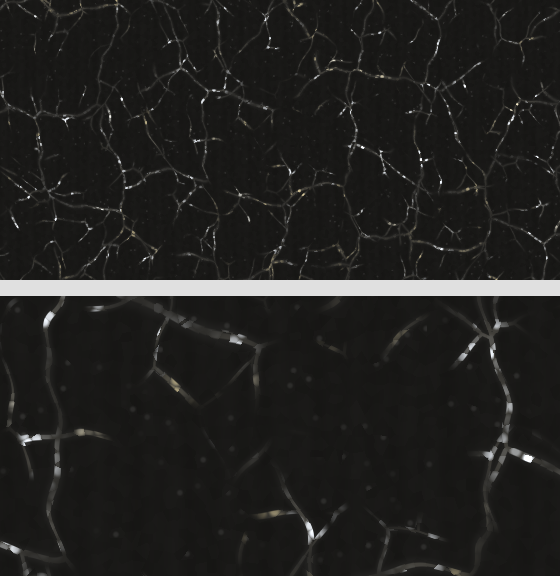
Top, the full canvas; bottom, a detail of the centre.
Write a Shadertoy shader that draws this texture.

```glsl
// A black lacquered surface broken by a branching net of fine cracks.
// Warped cellular borders give the cracks, cellular distance masks break
// them into pieces, and small bright grains glitter along their edges.

const vec3 LACQUER = vec3(0.094, 0.092, 0.086);
const vec3 RIDGE = vec3(0.125, 0.120, 0.105);
const vec3 SILVER = vec3(0.72, 0.75, 0.80);
const vec3 GOLD = vec3(0.42, 0.38, 0.26);
const vec2 STRETCH = vec2(1.12, 0.88);   // cells stand slightly upright
const float TRUNK_SCALE = 4.0;           // cells per canvas height
const float BRANCH_SCALE = 9.5;
const float GRAIN_SCALE = 80.0;
const float TRUNK_WIDTH = 0.0034;        // half widths in canvas heights
const float BRANCH_WIDTH = 0.0024;
const float HALO_WIDTH = 0.012;

vec2 hash2(vec2 p) {
    vec3 q = fract(p.xyx * vec3(0.1031, 0.1030, 0.0973));
    q += dot(q, q.yzx + 33.33);
    return fract((q.xx + q.yz) * q.zy);
}

// Distance to the nearest scattered point, and that point's random value
vec2 cellular(vec2 p) {
    vec2 cell = floor(p);
    vec2 nearest = vec2(8.0, 0.0);
    for (int y = -1; y <= 1; y++)
    for (int x = -1; x <= 1; x++) {
        vec2 id = cell + vec2(x, y);
        vec2 rnd = hash2(id);
        float d = length(id + rnd - p);
        if (d < nearest.x) nearest = vec2(d, hash2(id + 71.0).x);
    }
    return nearest;
}

// Distance to the border between cells, in canvas heights
float crackDistance(vec2 p, float scale) {
    p *= scale;
    vec2 cell = floor(p);
    vec2 home = vec2(0.0), toHome = vec2(8.0);
    for (int y = -1; y <= 1; y++)
    for (int x = -1; x <= 1; x++) {
        vec2 id = cell + vec2(x, y);
        vec2 r = id + hash2(id) - p;
        if (dot(r, r) < dot(toHome, toHome)) { toHome = r; home = id; }
    }
    float border = 8.0;
    for (int y = -2; y <= 2; y++)
    for (int x = -2; x <= 2; x++) {
        vec2 id = home + vec2(x, y);
        vec2 r = id + hash2(id) - p;
        vec2 gap = r - toHome;
        if (dot(gap, gap) > 1e-5)
            border = min(border, dot(0.5 * (toHome + r), normalize(gap)));
    }
    return border / scale;
}

// Layered sines that bend the straight cell borders
vec2 warp(vec2 p) {
    p += 0.030 * sin(p.yx * vec2(8.0, 9.5) + vec2(0.7, 2.1));
    p += 0.010 * sin(p.yx * vec2(27.0, 23.0) + p * 11.0);
    p += 0.003 * sin(p.yx * vec2(83.0, 71.0) + p * 37.0);
    return p;
}

float stroke(float d, float halfWidth, float pixel) {
    return 1.0 - smoothstep(halfWidth - 0.6 * pixel, halfWidth + 0.8 * pixel, d);
}

void mainImage(out vec4 fragColor, in vec2 fragCoord) {
    float pixel = 1.0 / iResolution.y;
    vec2 p = fragCoord * pixel + 5.0;
    vec2 q = warp(p) * STRETCH;
    vec2 grain = cellular(p * GRAIN_SCALE);
    vec2 patches = cellular(p * 12.0 + 9.0);

    // Long cracks with tapering gaps
    float trunkDist = crackDistance(q, TRUNK_SCALE);
    float intact = 1.0 - smoothstep(0.52, 0.74, cellular(p * 5.0 + 2.0).x);
    float trunk = intact * stroke(trunkDist, TRUNK_WIDTH * (0.5 + 0.7 * grain.y), pixel);

    // Short side branches, and a few stray marks in the open areas
    float branchDist = crackDistance(q + 3.7, BRANCH_SCALE);
    float beside = 1.0 - smoothstep(0.025, 0.075, trunkDist);
    float twigs = beside * (1.0 - smoothstep(0.36, 0.56, cellular(p * 8.0 + 4.0).x));
    float stray = 1.0 - smoothstep(0.10, 0.20, cellular(p * 4.5 + 7.0).x);
    float reach = max(twigs, stray);
    float branch = reach * stroke(branchDist, BRANCH_WIDTH * (0.5 + 0.8 * grain.y), pixel);

    // Glitter gathers in patches along both kinds of crack
    float crack = max(trunk, branch);
    float cluster = 1.0 - smoothstep(0.15, 0.58, patches.x);
    float sparkle = pow(grain.y, 2.5) * (1.0 - smoothstep(0.25, 0.75, grain.x));
    float glint = crack * sparkle * (0.12 + 1.25 * cluster);
    vec3 metal = mix(SILVER, GOLD, smoothstep(0.62, 0.85, patches.y));

    // Raised rims, faint upright scratches and dust on the lacquer
    float halo = max(intact * (1.0 - smoothstep(0.0, HALO_WIDTH, trunkDist)),
                     reach * (1.0 - smoothstep(0.0, 0.7 * HALO_WIDTH, branchDist)));
    float scratch = sin(p.x * 61.0 + sin(p.y * 5.0)) * sin(p.x * 143.0 + p.y * 3.0);
    float dust = smoothstep(0.94, 0.99, grain.y) * (1.0 - smoothstep(0.1, 0.4, grain.x));

    vec3 color = LACQUER + 0.012 * (grain.y - 0.4) + 0.005 * scratch;
    color += 0.042 * halo + 0.075 * dust;
    color += RIDGE * crack * (0.35 + 0.65 * cluster);
    color += metal * glint;
    fragColor = vec4(clamp(color, 0.0, 1.0), 1.0);
}
```
